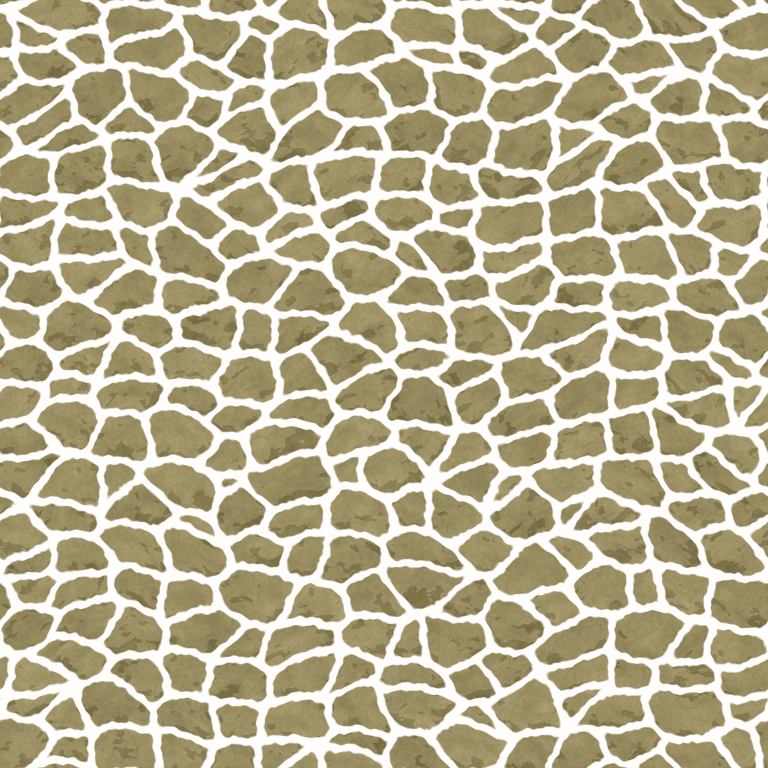
Reproduce this pattern procedurally as a three.js fragment shader.

```glsl
// Irregular olive stones set in white joints. Stones are the cells of a weighted
// Voronoi diagram on a wrapping grid, with edges bent by layered sines;
// each stone carries its own mottling, grain and dark chipped facets.
varying vec2 vUv;

const vec2 GRID = vec2(14.0, 20.0); // whole cells across and up, so it tiles
const float TAU = 6.2831853;

vec3 hash3(vec2 p) {
  vec3 a = fract(p.xyx * vec3(0.1031, 0.1030, 0.0973));
  a += dot(a, a.yxz + 33.33);
  return fract((a.xxy + a.yzz) * a.zyx);
}

float hash1(vec2 p) {
  vec3 a = fract(p.xyx * 0.1031);
  a += dot(a, a.yzx + 33.33);
  return fract((a.x + a.y) * a.z);
}

float noise(vec2 p) {
  vec2 i = floor(p), f = fract(p);
  f = f * f * (3.0 - 2.0 * f);
  float low = mix(hash1(i), hash1(i + vec2(1.0, 0.0)), f.x);
  float high = mix(hash1(i + vec2(0.0, 1.0)), hash1(i + 1.0), f.x);
  return mix(low, high, f.y);
}

float fbm(vec2 p) {
  return 0.56 * noise(p) + 0.29 * noise(p * 2.1 + 7.3) + 0.15 * noise(p * 4.3 + 3.1);
}

// Seed position in grid units (xy) and its weight (z): heavier seeds grow larger.
vec3 seed(vec2 cell) {
  vec3 h = hash3(mod(cell, GRID) + 3.0);
  return vec3(cell + 0.5 + 0.8 * (h.xy - 0.5), 0.36 * h.z);
}

float weighted(vec2 p, vec3 s) {
  vec2 d = p - s.xy;
  return dot(d, d) - s.z;
}

// Whole-number frequencies keep the bending periodic.
vec2 bend(vec2 uv) {
  vec2 p = uv + 0.0080 * sin(TAU * 3.0 * uv.yx + vec2(0.4, 2.1));
  p += 0.0024 * sin(TAU * 13.0 * p.yx + vec2(1.7, 4.0));
  p += 0.0011 * sin(TAU * (37.0 * p.yx + vec2(11.0, -17.0) * p));
  return p + 0.0004 * sin(TAU * (83.0 * p.yx + vec2(29.0, 41.0) * p));
}

// Mottling, speckle, chipped facets near the lower rim, and fine cracks
vec3 stoneColor(vec2 local, vec2 offset, vec2 rnd, float depth) {
  float turn = (rnd.x - 0.5) * 1.6;
  vec2 q = mat2(cos(turn), sin(turn), -sin(turn), cos(turn)) * local;
  float mottle = fbm(q * vec2(38.0, 62.0)) - 0.5;
  float speckle = noise(local * 330.0) - 0.5;
  float chip = fbm(q * vec2(50.0, 85.0) + 40.0);
  float facet = smoothstep(0.61, 0.65, chip - 0.2 * offset.y + 0.06 * offset.x - 6.0 * depth);
  float crack = 1.0 - smoothstep(0.0, 0.025, abs(noise(q * vec2(40.0, 75.0) + 80.0) - 0.5));
  crack *= smoothstep(0.0, 0.1, mottle);
  float tone = 0.81 + 0.22 * (rnd.y - 0.5) + 0.7 * mottle + 0.26 * speckle
             - 0.52 * facet - 0.25 * crack;
  return mix(vec3(0.46, 0.42, 0.26), vec3(0.64, 0.59, 0.42), clamp(tone, -0.2, 1.3));
}

void main() {
  vec2 p = bend(vUv) * GRID;
  vec2 home = floor(p), owner = home;

  // Find the stone that owns this point
  float best = 100.0;
  for (int i = 0; i < 9; i++) {
    float n = float(i), row = floor((n + 0.5) / 3.0);
    vec2 cell = home + vec2(n - 3.0 * row, row) - 1.0;
    float d = weighted(p, seed(cell));
    if (d < best) { best = d; owner = cell; }
  }

  // Smooth minimum of the distances to its borders, in canvas units
  vec3 own = seed(owner);
  float sum = 0.00001;
  for (int i = 0; i < 25; i++) {
    float n = float(i), row = floor((n + 0.5) / 5.0);
    vec3 other = seed(owner + vec2(n - 5.0 * row, row) - 2.0);
    float gap = length((other.xy - own.xy) * GRID);
    float border = 0.5 * (weighted(p, other) - best) / max(gap, 0.01);
    sum += step(0.01, gap) * exp(-380.0 * clamp(border, 0.0, 0.1));
  }
  float depth = -log(sum) / 380.0;

  // Texture coordinates and random values belonging to this stone
  vec2 rnd = hash3(mod(owner, GRID) + 127.0).xy;
  vec2 offset = p - own.xy;
  vec2 local = offset / GRID + rnd * 9.0;

  // Rough outline with a joint of slightly varying width
  depth -= 0.0043 + 0.0012 * rnd.y + 0.0018 * (noise(local * 150.0) - 0.5);
  float stone = smoothstep(-0.0014, 0.0014, depth);

  vec3 color = vec3(1.0, 0.995, 0.99);
  if (stone > 0.0) color = mix(color, stoneColor(local, offset, rnd, depth), stone);
  gl_FragColor = vec4(color, 1.0);
}
```
